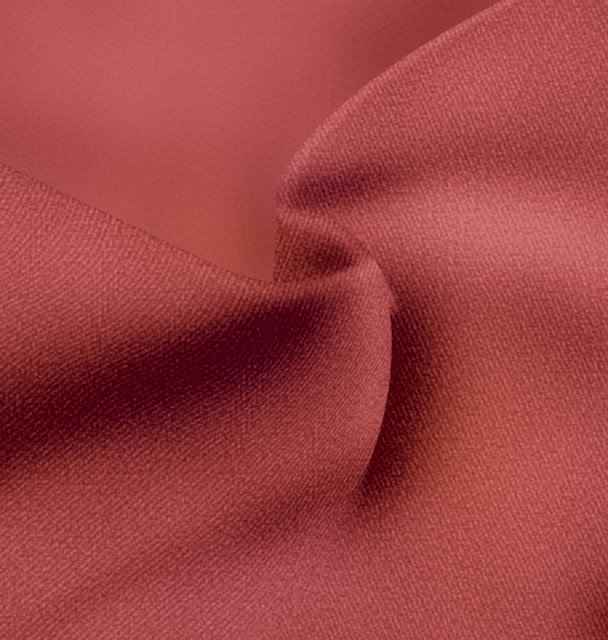
This texture is drawn by a Shadertoy shader. Its source:

```glsl
// Folded rose twill: a soft far sheet, a right-hand drape and a front fold that
// curl together in an S-shaped lip. Each layer is a curve-bounded mask, shaded
// by soft lobes through one tone ramp, then covered with ribs and grain.

vec2 gradientAt(vec2 cell) {
    float a = fract(sin(dot(cell, vec2(127.1, 311.7))) * 43758.5) * 6.2832;
    return vec2(cos(a), sin(a));
}

float gradientNoise(vec2 p) {
    vec2 i = floor(p), f = fract(p);
    vec2 u = f * f * (3.0 - 2.0 * f);
    float a = dot(gradientAt(i), f);
    float b = dot(gradientAt(i + vec2(1, 0)), f - vec2(1, 0));
    float c = dot(gradientAt(i + vec2(0, 1)), f - vec2(0, 1));
    float d = dot(gradientAt(i + 1.0), f - 1.0);
    return mix(mix(a, b, u.x), mix(c, d, u.x), u.y);
}

// Soft elliptical lobe of light or shade, turned by an angle
float lobe(vec2 p, vec2 centre, vec2 radius, float angle) {
    float c = cos(angle), s = sin(angle);
    p -= centre;
    vec2 q = vec2(c * p.x + s * p.y, c * p.y - s * p.x) / radius;
    return exp(-dot(q, q));
}

float bump(float x, float width) {
    return exp(-x * x / (width * width));
}

// Dye colours from deep shade to lit cloth
vec3 clothTone(float t) {
    vec3 c = mix(vec3(0.35, 0.05, 0.08), vec3(0.53, 0.18, 0.17), clamp(t * 3.0, -0.4, 1.0));
    c = mix(c, vec3(0.67, 0.29, 0.28), clamp(t * 3.0 - 1.0, 0.0, 1.0));
    return mix(c, vec3(0.78, 0.40, 0.40), clamp(t * 3.0 - 2.0, 0.0, 1.4));
}

float ribs(float phase) {
    return sin(phase * 6.2832 / 0.0085);
}

float farSheet(vec2 p) {
    float t = 0.72 + 0.14 * lobe(p, vec2(0.25, 0.92), vec2(0.25, 0.12), 0.2);
    t -= 0.24 * lobe(p, vec2(0.68, 0.97), vec2(0.22, 0.10), 0.7);
    t -= 0.12 * lobe(p, vec2(0.02, 0.80), vec2(0.16, 0.07), -0.4);
    return t - 0.16 * lobe(p, vec2(0.42, 0.62), vec2(0.05, 0.12), 0.0);
}

float rightDrape(vec2 p, float side) {
    float t = 0.66 + 0.34 * lobe(p, vec2(0.82, 0.64), vec2(0.30, 0.08), -0.25);
    t += 0.14 * lobe(p, vec2(0.78, 0.88), vec2(0.18, 0.08), 0.5);
    t -= 0.56 * lobe(p, vec2(0.53, 0.705), vec2(0.14, 0.04), 0.2);
    t -= 0.16 * lobe(p, vec2(0.80, 0.75), vec2(0.22, 0.05), -0.05);
    t -= 0.18 * lobe(p, vec2(0.90, 0.48), vec2(0.12, 0.07), -0.5);
    t += 0.12 * lobe(p, vec2(0.82, 0.25), vec2(0.12, 0.14), -0.4);
    t -= 0.36 * lobe(p, vec2(0.97, 0.03), vec2(0.08, 0.10), -0.6);
    // Shadow cast beside the front fold
    float reach = smoothstep(0.08, 0.28, p.y) * (1.0 - smoothstep(0.46, 0.66, p.y));
    return t - 0.68 * reach * bump(max(p.x - side, 0.0), 0.09);
}

float frontFold(vec2 p, float depth, float side) {
    float t = 0.68 + 0.10 * lobe(p, vec2(0.08, 0.61), vec2(0.20, 0.07), -0.4);
    // Long valley sweeping up from the left
    float off = p.y - 0.315 - 0.42 * p.x;
    float width = off > 0.0 ? mix(0.13, 0.04, clamp(p.x * 2.0, 0.0, 1.0)) : 0.09;
    t -= 0.64 * bump(off, width) * (1.0 - smoothstep(0.46, 0.60, p.x));
    t -= 0.28 * lobe(p, vec2(0.36, 0.36), vec2(0.26, 0.11), 0.45);
    t -= 0.36 * lobe(p, vec2(0.48, 0.21), vec2(0.20, 0.05), 0.45);
    t -= 0.14 * lobe(p, vec2(0.13, 0.06), vec2(0.20, 0.03), 0.5);
    // Lit rim and rounded side
    t += 0.14 * bump(depth - 0.018, 0.016) * smoothstep(0.2, 0.45, p.x);
    t -= 0.16 * exp(-depth / 0.004) * (1.0 - smoothstep(0.42, 0.55, p.x));
    return t + 0.12 * bump(side - p.x - 0.025, 0.025) * smoothstep(0.25, 0.4, p.y);
}

void mainImage(out vec4 fragColor, in vec2 fragCoord) {
    vec2 p = fragCoord / iResolution.y;
    float aa = 1.2 / iResolution.y;

    // Curves that bound the layers
    float bend = max(p.x - 0.34, 0.0);
    float rim = 0.746 - 0.475 * p.x + 2.2 * bend * bend;
    float side = 0.612 - 1.05 * (p.y - 0.46) * (p.y - 0.46);
    float rise = max(p.y - 0.71, 0.0);
    float crest = 0.431 + rise * (0.5 + 2.5 * rise) - 0.05 * max(0.64 - p.y, 0.0);
    float u = max(p.x - 0.43, 0.0);
    float lip = 0.672 - 21.0 * u * u * u + 0.02 * exp(-u / 0.012);
    float underLip = (lip - p.y) / sqrt(1.0 + 3969.0 * u * u * u * u);
    float warp = 0.004 * gradientNoise(p * 14.0);

    // Far sheet, out of focus
    float tone = farSheet(p);
    float weave = 0.0;

    // Right drape with its lit crest
    float over = p.x - crest;
    float drape = rightDrape(p, side) + 0.18 * bump(over - 0.012, 0.016) * smoothstep(0.64, 0.70, p.y);
    float drapeMask = max(smoothstep(-aa, aa, over), 1.0 - smoothstep(0.40, 0.50, p.y));
    tone = mix(tone, drape, drapeMask);
    weave = mix(weave, ribs(p.x + 0.45 * p.y + warp), drapeMask);

    // Curled lip: a lit tube that turns down into a shaded pocket
    float pocketMask = smoothstep(-0.005, 0.008, over) * smoothstep(-aa, aa, underLip) * smoothstep(0.50, 0.54, p.y);
    float pocket = 0.40 + 0.26 * bump(underLip - 0.014, 0.016);
    pocket -= 0.30 * lobe(p, vec2(0.515, 0.595), vec2(0.055, 0.028), 0.15);
    tone = mix(tone, pocket, pocketMask);
    weave = mix(weave, ribs(p.x - 0.35 * p.y + warp), pocketMask);

    // Front fold, melting into the drape near the bottom
    float soft = aa + 0.10 * (1.0 - smoothstep(0.06, 0.29, p.y));
    float rimSoft = aa + 0.012 * smoothstep(0.50, 0.58, p.x);
    float frontMask = smoothstep(-soft, soft, side - p.x) * smoothstep(-rimSoft, rimSoft, rim - p.y);
    frontMask *= mix(1.0, smoothstep(-aa, aa, underLip), step(0.52, p.x));
    tone = mix(tone, frontFold(p, max(rim - p.y, 0.0), side), frontMask);
    float slant = 0.35 + 0.4 * smoothstep(0.0, 0.3, rim - p.y);
    weave = mix(weave, ribs(p.x - slant * (p.y - rim) + warp), frontMask);

    // Ribs, fibre grain and slow dye variation
    float sharp = mix(0.22, 1.0, max(drapeMask, frontMask));
    float grain = gradientNoise(p * 240.0) + 0.5 * gradientNoise(p * 120.0 + 7.0);
    tone = 0.64 + 1.15 * (tone - 0.64);
    tone += sharp * (0.09 * weave * (1.0 + grain) + 0.34 * grain) + 0.06 * gradientNoise(p * 9.0);
    vec3 col = clothTone(tone);

    // Cool bloom in the violet folds, warm bounce in the hollows
    col.b += 0.045 * lobe(p, vec2(0.40, 0.09), vec2(0.18, 0.09), 0.3);
    col.b += 0.04 * lobe(p, vec2(0.50, 0.71), vec2(0.14, 0.05), 0.2);
    col.b += 0.03 * lobe(p, vec2(0.40, 0.43), vec2(0.28, 0.09), 0.4);
    col.b -= 0.03 * lobe(p, vec2(0.34, 0.64), vec2(0.12, 0.08), -0.4);
    col.b -= 0.03 * lobe(p, vec2(0.74, 0.30), vec2(0.12, 0.18), 0.0);
    fragColor = vec4(clamp(col, 0.0, 1.0), 1.0);
}
```
